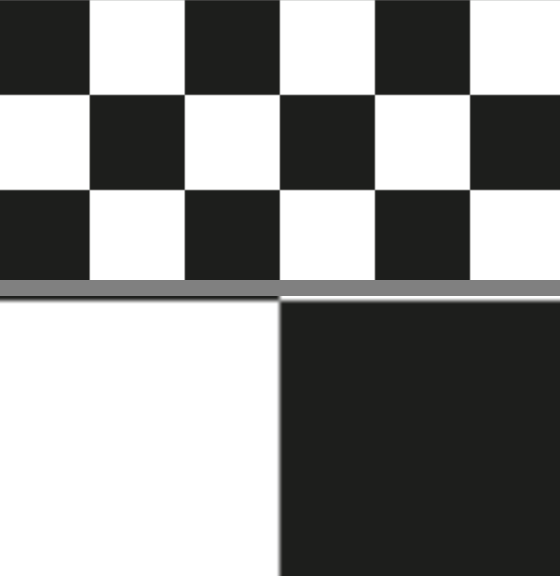
Top, the full canvas; bottom, a detail of the centre.
A Shadertoy shader for this pattern:

```glsl
const vec3 INK = vec3(0.115, 0.118, 0.109);
const vec3 PAPER = vec3(1.0);
const float CELL_SIZE = 0.3396;            // relative to canvas height
const vec2 GRID_CORNER = vec2(0.9995, 0.661);
const float EDGE_HALF_WIDTH = 0.0045;

// Signed distance to the nearest grid line, alternating in sign per cell
vec2 alternatingDistance(vec2 point, float cellSize) {
    vec2 cell = point / cellSize;
    return (abs(mod(cell - 0.5, 2.0) - 1.0) - 0.5) * cellSize;
}

// 0 on dark squares, 1 on light squares, with soft edges
float checker(vec2 point, float cellSize, float halfWidth) {
    vec2 side = smoothstep(-halfWidth, halfWidth, alternatingDistance(point, cellSize));
    side = side * 2.0 - 1.0;
    return 0.5 + 0.5 * side.x * side.y;
}

void mainImage(out vec4 fragColor, in vec2 fragCoord) {
    vec2 point = fragCoord / iResolution.y - GRID_CORNER;
    float halfWidth = max(EDGE_HALF_WIDTH, 0.75 / iResolution.y);

    float light = checker(point, CELL_SIZE, halfWidth);
    fragColor = vec4(mix(INK, PAPER, light), 1.0);
}
```
